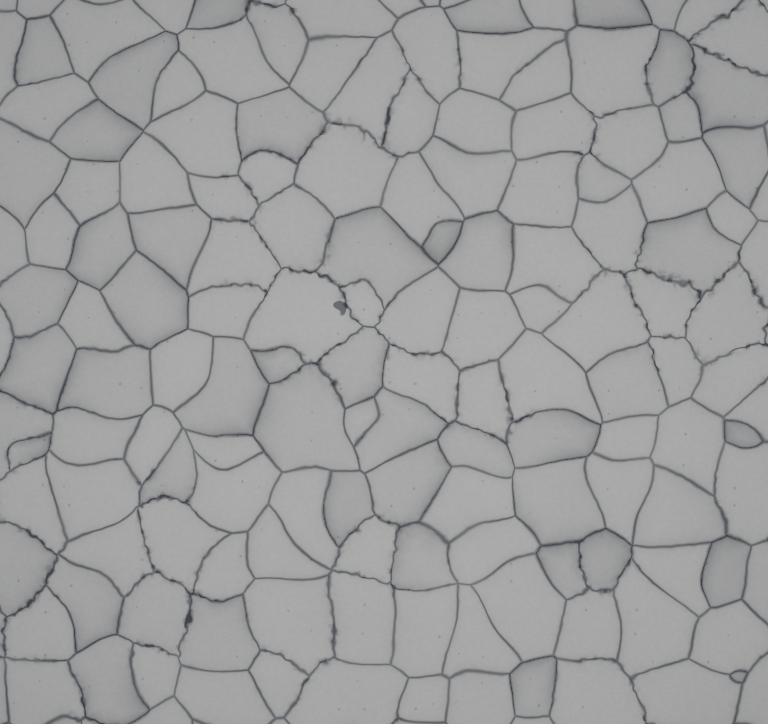
A WebGL 2 fragment shader for this texture:

```glsl
#version 300 es
precision highp float;
// Polished grain structure: pale grey cells divided by thin, dark curved borders.
// Additively weighted Voronoi cells on a warped grid give the arcs; some grains
// get a bluish shaded rim, and pits, specks, fine grain and a vignette finish it.
uniform vec2 u_resolution;
out vec4 outColor;

vec3 hash3(vec2 p) {
    vec3 q = fract(vec3(p.xyx) * vec3(0.1031, 0.1030, 0.0973));
    q += dot(q, q.yxz + 33.33);
    return fract((q.xxy + q.yzz) * q.zyx);
}

float noise(vec2 p) {
    vec2 i = floor(p), f = fract(p);
    f = f * f * (3.0 - 2.0 * f);
    return mix(mix(hash3(i).x, hash3(i + vec2(1, 0)).x, f.x),
               mix(hash3(i + vec2(0, 1)).x, hash3(i + vec2(1, 1)).x, f.x), f.y);
}

vec2 noise2(vec2 p) {
    return vec2(noise(p), noise(p + 41.7)) - 0.5;
}

// Grain centre in xy, growth weight in z.
vec3 grainSite(vec2 id) {
    vec3 h = hash3(id + 17.0);
    return vec3(id + 0.5 + 0.84 * (h.xy - 0.5), mix(-0.32, 0.2, sqrt(h.z)));
}

// Returns distance to the nearest border; outputs the grain id and offset from its centre.
float grainBorder(vec2 p, out vec2 grainId, out vec2 offset) {
    vec2 cell = floor(p);
    float nearest = 1e3;
    for (int y = -2; y <= 2; y++)
    for (int x = -2; x <= 2; x++) {
        vec2 id = cell + vec2(x, y);
        vec3 s = grainSite(id);
        float d = length(p - s.xy) - s.z;
        if (d < nearest) {
            nearest = d;
            grainId = id;
            offset = p - s.xy;
        }
    }
    vec2 ownDir = offset / max(length(offset), 1e-4);
    float border = 1e3;
    for (int y = -2; y <= 2; y++)
    for (int x = -2; x <= 2; x++) {
        vec2 id = cell + vec2(x, y);
        if (all(equal(id, grainId))) continue;
        vec3 s = grainSite(id);
        vec2 v = p - s.xy;
        float len = max(length(v), 1e-4);
        float slope = max(length(v / len - ownDir), 0.3);
        border = min(border, (len - s.z - nearest) / slope);
    }
    return border;
}

// Sparse round dots: one candidate per cell, kept with the given chance.
float dots(vec2 p, float chance, float radius, float soft) {
    vec2 id = floor(p);
    vec3 h = hash3(id + 91.0);
    float r = radius * (0.6 + 0.8 * h.x);
    float d = length(fract(p) - 0.3 - 0.4 * h.xy);
    return step(h.z, chance) * (1.0 - smoothstep(r - soft, r + soft, d));
}

void main() {
    vec2 uv = gl_FragCoord.xy / u_resolution.x;
    vec2 p = uv * 12.0 + 3.0;
    float px = 12.0 / u_resolution.x;

    // Gentle bending everywhere, fine raggedness along some stretches.
    float ragged = smoothstep(0.5, 0.8, noise(p * 0.9 + 7.0));
    vec2 q = p + 0.3 * noise2(p * 1.3) + (0.012 + 0.05 * ragged) * noise2(p * 11.0);

    vec2 grainId, offset;
    float border = grainBorder(q, grainId, offset);
    vec3 trait = hash3(grainId + 203.0);
    float smallness = smoothstep(0.0, -0.25, grainSite(grainId).z);

    // Thin line with a faint halo.
    float width = max(0.021, 0.7 * px) * (0.85 + 0.4 * noise(p * 4.0));
    float line = exp(-border * border / (width * width));
    float dark = line * (0.17 + 0.09 * noise(p * 2.3 + 5.0));
    dark += 0.045 * exp(-border / 0.065);

    // Shaded rims, heavier on one side and in small grains.
    float angle = 6.2832 * trait.y;
    float side = smoothstep(-0.35, 0.5, dot(offset, vec2(cos(angle), sin(angle))));
    float shaded = smoothstep(0.66, 0.9, trait.x + 0.3 * smallness);
    dark += shaded * (0.012 + 0.035 * smallness * trait.z + 0.1 * side * exp(-border / 0.13));

    // Dark crumbs clinging to ragged borders.
    float crumbs = ragged * smoothstep(0.55, 0.8, noise(p * 13.0));
    dark += 0.14 * crumbs * exp(-border * border / 0.003);

    // Specks, rare pits and sensor grain.
    dark += 0.07 * dots(p * 2.6, 0.22, 0.045, px * 2.0);
    dark += 0.25 * dots(p * 0.8 + 0.1 * noise2(p * 9.0), 0.025, 0.055, px * 0.8);
    dark += 0.014 * (noise(uv * 300.0) - 0.5) + 0.008 * (noise(p * 1.5) - 0.5);

    // Uneven lighting, dimmer toward the corners.
    vec2 c = gl_FragCoord.xy / u_resolution - vec2(0.53, 0.48);
    dark += 0.11 * dot(c, c);

    vec3 color = vec3(0.674, 0.675, 0.674) - min(dark, 0.42) * vec3(1.0, 0.985, 0.93);
    outColor = vec4(color, 1.0);
}
```
